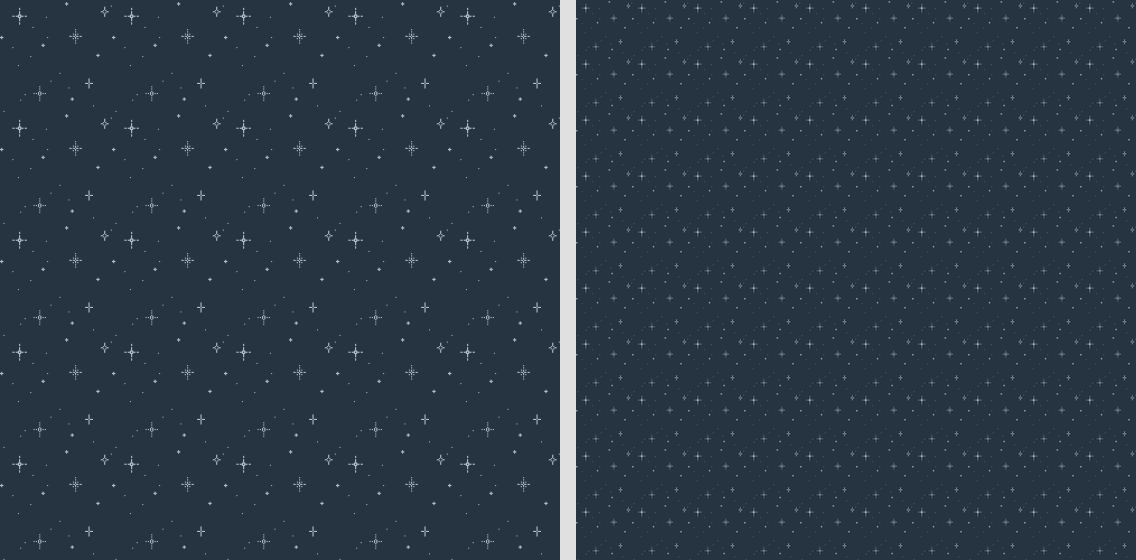
Left: one tile. Right: repeated 2 by 2.
This pattern is drawn by a WebGL 1 fragment shader. Its source:

```glsl
precision highp float;

uniform vec2 u_resolution;

const float REPEATS = 5.0;   // tiles across and down
const float CELLS = 100.0;   // square cells along one tile side
const vec3 NIGHT = vec3(0.150, 0.200, 0.250);
const vec3 STARLIGHT = vec3(0.69, 0.75, 0.81);
const float SPECK_LIGHT = 0.85;
const float PI = 3.14159265;

// Star centres in cells, measured from the top left of a tile
const vec2 BEACON = vec2(17.0, 14.0);
const vec2 FLAKE = vec2(67.0, 32.0);
const vec2 EYE = vec2(35.0, 83.0);
const vec2 PLUS = vec2(79.0, 74.0);
const vec2 DIAMOND = vec2(93.0, 10.0);

// Cubic path along which the small crosses are strewn
const vec2 PATH_START = vec2(138.0, 40.0);
const vec2 PATH_SLOPE = vec2(40.3, 3.6);
const vec2 PATH_BEND = vec2(6.0, 1.5);
const vec2 PATH_TWIST = vec2(2.7, 4.4);

// Mirrored, wrapped distance in whole cells
vec2 offsetFrom(vec2 cell, vec2 centre) {
  return abs(mod(cell - floor(centre) + 0.5 * CELLS, CELLS) - 0.5 * CELLS);
}

float equals(float a, float b) {
  return 1.0 - step(0.5, abs(a - b));
}

float span(float v, float first, float last) {
  return step(first - 0.5, v) * step(v, last + 0.5);
}

// Four rays; first and last hold the horizontal and vertical reach
float rays(vec2 q, vec2 first, vec2 last) {
  return max(equals(q.y, 0.0) * span(q.x, first.x, last.x),
             equals(q.x, 0.0) * span(q.y, first.y, last.y));
}

float tips(vec2 q, vec2 reach) {
  return rays(q, reach, reach);
}

float diamondRing(vec2 q, float radius) {
  return equals(q.x + q.y, radius);
}

float largeStars(vec2 cell) {
  // Square ring with long rays
  vec2 q = offsetFrom(cell, BEACON);
  float light = equals(max(q.x, q.y), 1.0);
  light = max(light, rays(q, vec2(2.0), vec2(3.0, 4.0)));
  light = max(light, max(tips(q, vec2(5.0, 6.0)), tips(q, vec2(6.0, 7.0))));

  // Dotted rays with corner specks
  q = offsetFrom(cell, FLAKE);
  light = max(light, rays(q, vec2(1.0), vec2(2.0)));
  light = max(light, equals(q.x, 2.0) * equals(q.y, 2.0));
  light = max(light, max(tips(q, vec2(4.0)), tips(q, vec2(5.0, 6.0))));

  // Tall hollow core with dotted rays
  q = offsetFrom(cell, EYE);
  light = max(light, equals(q.x, 1.0) * span(q.y, 0.0, 1.0));
  light = max(light, tips(q, vec2(3.0, 2.0)));
  light = max(light, max(tips(q, vec2(5.0, 4.0)), tips(q, vec2(5.0, 6.0))));

  // Open plus
  q = offsetFrom(cell, PLUS);
  light = max(light, rays(q, vec2(1.0), vec2(3.0, 4.0)));

  // Hollow diamond with short points
  q = offsetFrom(cell, DIAMOND);
  light = max(light, diamondRing(q, 2.0));
  return max(light, rays(q, vec2(3.0), vec2(3.0, 4.0)));
}

float smallCrosses(vec2 cell) {
  float light = 0.0;
  for (int i = 0; i < 5; i++) {
    float t = float(i) - 2.0;
    vec2 centre = PATH_START + t * (PATH_SLOPE + t * (PATH_BEND + t * PATH_TWIST));
    vec2 q = offsetFrom(cell, centre);
    light = max(light, 1.0 - step(1.5, q.x + q.y));
  }
  return light;
}

// Specks descend the tile while swaying sideways
float specks(vec2 cell) {
  float light = 0.0;
  for (int i = 0; i < 14; i++) {
    float n = float(i);
    float arc = sin(PI * n / 13.0);
    float sway = 20.0 * cos(2.0 * PI * (n - 1.5) / 7.0) - 10.0 * cos(PI * n);
    vec2 q = offsetFrom(cell, vec2(5.5 + 34.0 * arc + sway, 5.5 + 7.2 * n + 10.0 * arc));
    light = max(light, 1.0 - step(0.5, q.x + q.y));
  }
  return light * SPECK_LIGHT;
}

void main() {
  vec2 uv = gl_FragCoord.xy / u_resolution;
  vec2 p = vec2(uv.x, 1.0 - uv.y) * REPEATS * CELLS;
  vec2 footprint = REPEATS * CELLS / u_resolution;

  // Area coverage of the cells under this pixel
  float light = 0.0;
  for (int j = -1; j <= 1; j++) {
    for (int i = -1; i <= 1; i++) {
      vec2 cell = floor(p) + vec2(float(i), float(j));
      vec2 overlap = min(p + 0.5 * footprint, cell + 1.0) - max(p - 0.5 * footprint, cell);
      vec2 weight = max(overlap, 0.0) / footprint;
      float star = max(largeStars(cell), max(smallCrosses(cell), specks(cell)));
      light += weight.x * weight.y * star;
    }
  }
  gl_FragColor = vec4(mix(NIGHT, STARLIGHT, min(light, 1.0)), 1.0);
}
```
